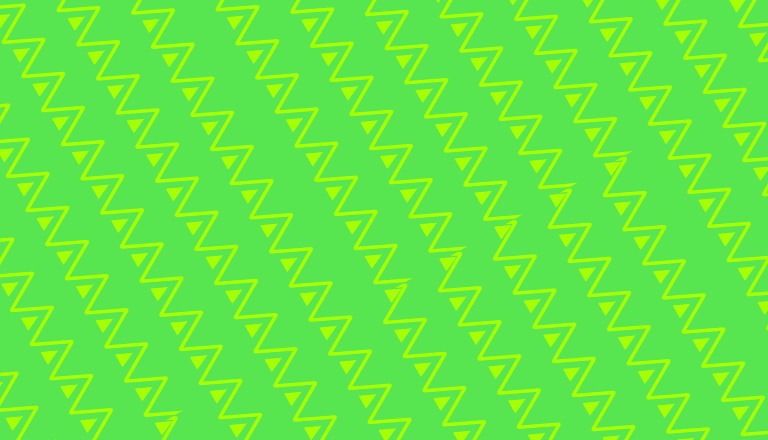
A Shadertoy shader for this pattern:

```glsl
// Intersection of two half planes with a rounded corner
float roundedWedge(float a, float b, float radius) {
    vec2 d = vec2(a, b) + radius;
    return length(max(d, 0.0)) + min(max(d.x, d.y), 0.0) - radius;
}

// Eight strips per panel, with extra space between panels
float acrossStrip(float across, float panelStart) {
    float u = mod(across - panelStart, 13.17) - 0.145;
    float strip = clamp(floor(u / 1.61), 0.0, 7.0);
    return u - (strip + 0.5) * 1.61;
}

// Slanted zigzag; half a turn maps its left corners onto its right ones
float zigzag(vec2 p) {
    if (p.x < 0.0) p = -p;
    p.y -= round(p.y - 0.25);
    vec2 corner = vec2(0.475, 0.227);
    vec2 back = vec2(corner.x, 0.5 - corner.y);
    float upper = (corner.y * p.x - corner.x * p.y) / length(corner);
    float lower = (back.y * p.x + back.x * (p.y - 0.5)) / length(back);
    return abs(roundedWedge(upper, lower, 0.06)) - 0.044;
}

// Rounded triangle nested inside each bend
float triangle(vec2 p) {
    p.y -= 0.245;
    p.y = abs(p.y - round(p.y));
    float slope = dot(p - vec2(0.05, 0.0), vec2(0.42, 0.907));
    return roundedWedge(-0.36 - p.x, slope, 0.035);
}

void mainImage(out vec4 fragColor, in vec2 fragCoord) {
    // Strips run down to the right; one unit is one zigzag period
    float unitsHigh = 11.17;
    vec2 p = vec2(fragCoord.x, iResolution.y - fragCoord.y) / iResolution.y * unitsHigh;
    vec2 q = vec2(0.866 * p.x - 0.5 * p.y, 0.5 * p.x + 0.866 * p.y);
    q.y -= 0.197;

    // Panels shift sideways at the seam, which cuts the line but not the triangles
    float shape = 1e3;
    for (int side = 0; side < 2; side++) {
        float direction = side == 0 ? 1.0 : -1.0;
        float panelStart = side == 0 ? 4.17 : -0.95;
        vec2 local = vec2(acrossStrip(q.x, panelStart), q.y);
        float line = max(zigzag(local), direction * (q.y - 11.15));
        float fill = max(triangle(local), direction * (q.y - 11.55));
        shape = min(shape, min(line, fill));
    }

    // Lime on green
    float pixel = unitsHigh / iResolution.y;
    float ink = 1.0 - smoothstep(-0.6 * pixel, 0.6 * pixel, shape);
    vec3 color = mix(vec3(0.34, 0.90, 0.31), vec3(0.65, 1.0, 0.01), ink);
    fragColor = vec4(color, 1.0);
}
```
